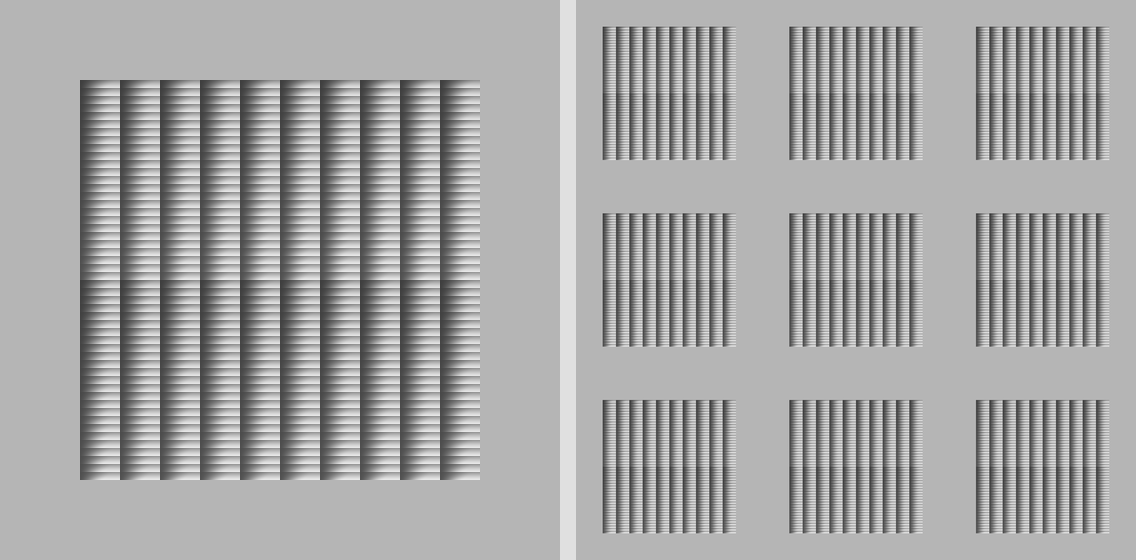
Left, the tile; right, the same tile 3 across and 3 down.
A WebGL 2 fragment shader for this pattern:

```glsl
#version 300 es
precision highp float;

uniform vec2 u_resolution;
out vec4 fragColor;

const vec3 BACKGROUND = vec3(0.71);
const float MARGIN = 1.0 / 7.0;
const vec2 REPEATS = vec2(10.0, 50.0);
const float BANDS = 2.0;
const int SAMPLES = 4;

// Tone of one slat: dark on the left, light towards the lower right.
float slatTone(vec2 cell, float bandHeight) {
    float shadow = mix(0.31, 0.24, bandHeight);
    float light = mix(0.92, 0.58, pow(cell.y, 1.3)) - 0.03 * bandHeight;
    float reach = mix(0.58, 0.90, cell.y) + 0.08 * bandHeight;
    return mix(shadow, light, smoothstep(-0.04, reach, cell.x));
}

// Slats fill the panel; each band darkens slowly towards its top.
vec3 panelColor(vec2 panel, vec2 repeats, float bands) {
    vec2 cell = fract(panel * repeats);
    float bandHeight = fract(panel.y * bands);
    return vec3(slatTone(cell, bandHeight));
}

float insideUnitSquare(vec2 p) {
    vec2 inside = step(vec2(0.0), p) * step(p, vec2(1.0));
    return inside.x * inside.y;
}

// One wrapped tile: a square panel in a plain border.
vec3 tileColor(vec2 uv, float margin) {
    vec2 panel = (fract(uv) - margin) / (1.0 - 2.0 * margin);
    return mix(BACKGROUND, panelColor(panel, REPEATS, BANDS), insideUnitSquare(panel));
}

// Average over the pixel area to smooth every edge.
vec3 smoothTile(vec2 fragCoord, vec2 resolution) {
    vec3 sum = vec3(0.0);
    for (int y = 0; y < SAMPLES; y++) {
        for (int x = 0; x < SAMPLES; x++) {
            vec2 offset = (vec2(x, y) + 0.5) / float(SAMPLES) - 0.5;
            sum += tileColor((fragCoord + offset) / resolution, MARGIN);
        }
    }
    return sum / float(SAMPLES * SAMPLES);
}

void main() {
    fragColor = vec4(smoothTile(gl_FragCoord.xy, u_resolution), 1.0);
}
```
